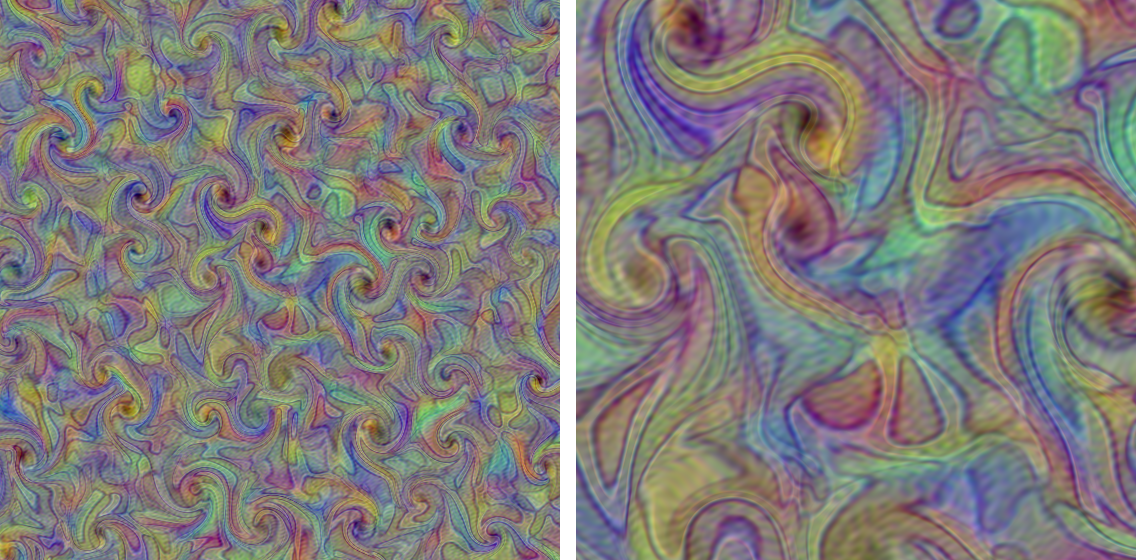
Left: the whole. Right: its middle third, enlarged.
A three.js fragment shader for this pattern:

```glsl
// Draws an iridescent field of slanted curling worm lines with scattered swirling eye spots.
varying vec2 vUv;

const float TAU = 6.28319;
const float EYE_CELLS = 7.0;
const vec3 BASE = vec3(0.515, 0.525, 0.475);
const vec3 GREEN_SHIFT = vec3(0.005, 0.066, -0.025);
const vec3 WARM_SHIFT = vec3(0.055, 0.004, -0.055);
const vec3 LINE_SHADE = vec3(-0.13, -0.21, -0.05);
const vec3 LINE_LIGHT = vec3(0.10, 0.07, 0.09);

vec2 hash2(vec2 p) {
  vec2 s = vec2(dot(p, vec2(127.1, 311.7)), dot(p, vec2(269.5, 183.3)));
  return fract(sin(s) * 43758.5);
}

vec2 heading(float angle) {
  return vec2(cos(angle), sin(angle));
}

float bell(float x, float width) {
  return exp(-x * x / (width * width));
}

// Layered sines over a fan of directions: x is the value, yz the gradient.
vec3 waves(vec2 p, float freq, float angle, float spread, float seed) {
  const int COUNT = 14;
  vec3 sum = vec3(0.0);
  for (int i = 0; i < COUNT; i++) {
    vec2 h = hash2(vec2(float(i) + 1.0, seed));
    vec2 phase = hash2(vec2(seed + 5.3, float(i) + 2.0));
    float fan = (float(i) + h.x) / float(COUNT) - 0.5;
    vec2 k = heading(angle + spread * fan) * freq * mix(0.6, 1.4, h.y);
    float t = dot(k, p) + TAU * phase.x;
    sum += vec3(sin(t), k * cos(t));
  }
  return sum * sqrt(2.0 / float(COUNT));
}

// Colour change of one eye: dark pupil, warm glow opposite, pale rim, dark outline.
vec3 eyeTint(vec2 d, float radius, vec2 h) {
  vec2 side = heading(TAU * h.x);
  vec2 e = d / radius;
  float ring = length(e) - 1.0;
  float facing = 0.5 + 0.5 * dot(e, side.yx) / (length(e) + 0.01);
  vec3 pupil = mix(vec3(-0.40, -0.36, -0.12), vec3(-0.22, -0.38, -0.36), h.y);
  vec3 glow = mix(vec3(0.14, 0.13, -0.22), vec3(0.24, 0.01, -0.20), h.x);
  vec3 tint = pupil * bell(length(e - 0.35 * side), 0.62);
  tint += glow * bell(length(e + 0.5 * side), 0.65);
  tint += vec3(0.15, 0.13, 0.13) * bell(ring, 0.18) * facing;
  tint += LINE_SHADE * bell(ring - 0.32, 0.16) * (1.0 - 0.6 * facing);
  return tint;
}

// Twists the plane around jittered centres and gathers the eye colours.
vec2 swirl(vec2 p, out vec3 tint) {
  vec2 home = floor(p * EYE_CELLS);
  vec2 shift = vec2(0.0);
  tint = vec3(0.0);
  for (int y = -1; y <= 1; y++) {
    for (int x = -1; x <= 1; x++) {
      vec2 cell = home + vec2(float(x), float(y));
      vec2 h = hash2(cell + 3.7);
      vec2 look = hash2(cell + 41.2);
      vec2 d = p - (cell + 0.1 + 0.8 * hash2(cell)) / EYE_CELLS;
      float radius = mix(0.012, 0.023, h.x);
      float turn = (h.y < 0.5 ? -2.6 : 2.6) * bell(length(d), radius * 2.2);
      vec2 axis = heading(turn);
      shift += vec2(axis.x * d.x - axis.y * d.y, axis.y * d.x + axis.x * d.y) - d;
      vec2 oval = vec2(d.x * 1.15 + d.y * 0.2, d.y * 0.9);
      tint += eyeTint(oval, radius, look) * mix(0.35, 1.0, h.y);
    }
  }
  return p + shift;
}

// Thin dark lines with a pale flank; the channels are offset for colour fringes.
vec3 wormLines(vec2 p, float freq, float seed, float width) {
  vec3 flow = waves(p, freq, 0.5, 2.3, seed);
  float dist = flow.x / max(length(flow.yz), freq * 0.45);
  vec3 edge = vec3(dist) + vec3(-0.45, 0.0, 0.45) * width;
  vec3 shade = exp(-edge * edge / (width * width));
  vec3 flank = edge - 2.1 * width;
  vec3 light = exp(-flank * flank / (width * width));
  return LINE_SHADE * shade + LINE_LIGHT * light;
}

// Fine scaly grain, shifted a little for each channel.
vec3 grain(vec2 p) {
  vec2 step2 = vec2(0.0015, 0.001);
  return vec3(waves(p, 850.0, 0.0, TAU, 31.0).x,
              waves(p + step2, 850.0, 0.0, TAU, 31.0).x,
              waves(p - step2, 850.0, 0.0, TAU, 31.0).x);
}

void main() {
  vec3 eyes;
  vec2 p = swirl(vUv, eyes);
  vec2 bend = vec2(waves(p, 62.0, 0.0, TAU, 3.0).x, waves(p, 62.0, 0.0, TAU, 7.0).x);
  vec2 q = p + 0.007 * bend;

  // Soft colour clouds
  vec3 color = BASE;
  color += GREEN_SHIFT * waves(q, 70.0, 0.5, 3.0, 11.0).x;
  color += WARM_SHIFT * waves(q, 85.0, 0.5, 2.8, 17.0).x;
  color += 0.025 * waves(q, 130.0, 0.5, 2.6, 23.0).x;

  // Worm lines that fade in and out
  float fade = smoothstep(-1.3, 1.0, waves(p, 50.0, 0.0, TAU, 29.0).x);
  color += wormLines(q, 135.0, 13.0, 0.0027) * mix(0.35, 1.0, fade);
  color += wormLines(q, 170.0, 19.0, 0.0022) * mix(0.55, 0.1, fade);

  color += eyes + 0.026 * grain(vUv + 0.002 * bend);
  gl_FragColor = vec4(clamp(color, 0.0, 1.0), 1.0);
}
```
